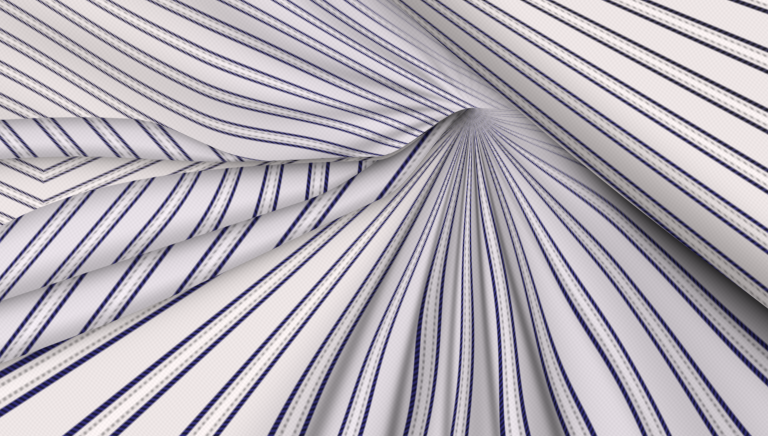
Reproduce this texture procedurally as a Shadertoy shader.

```glsl
// Striped cotton cloth gathered into radiating pleats beside a rolled bolt.
const vec2  APEX = vec2(1.083, 0.747);      // point where the pleats gather
const vec2  ROLL_VANISH = vec2(0.31, 1.48); // where the bolt stripes converge
const vec3  WARM  = vec3(0.93, 0.90, 0.90);
const vec3  LILAC = vec3(0.875, 0.85, 0.875);
const vec3  NAVY  = vec3(0.11, 0.10, 0.32);
const vec3  SLATE = vec3(0.27, 0.25, 0.36);
const vec3  BLACK = vec3(0.13, 0.12, 0.20);
const float PAIR_GAP = 0.18;                // stripe offset from group centre
const float STRIPE_HALF = 0.036;
const float FAN_DENSITY = 6.0;              // stripe groups per radian
const float SHADOW_WIDTH = 0.022;

// Soft band of half width h around zero.
float band(float x, float h, float w) {
    return 1.0 - smoothstep(h - w, h + w, abs(x));
}

// Cloth with paired twill stripes and a pale ribbed strip between them.
vec3 stripes(float u, float along, vec3 base, vec3 ink) {
    float w = max(fwidth(u), 0.001);
    float q = abs(fract(u) - 0.5);
    float line = mix(band(q - PAIR_GAP, STRIPE_HALF, w), 0.15, smoothstep(0.12, 0.4, w));
    float rib = band(q - 0.075, 0.018, w) * (0.6 + 0.4 * sin(along * 420.0));
    float centre = band(q, 0.05, w);
    vec3 c = base * (1.0 - 0.3 * rib) + 0.05 * centre;
    vec3 twill = ink * (1.0 + 0.45 * sin(along * 500.0 + u * 60.0));
    return mix(c, twill, line * 0.95);
}

// Places a layer where d is positive, shading what lies under its edge.
void lay(inout vec3 col, vec3 top, float d, float depth) {
    float px = 1.0 / iResolution.y;
    col *= 1.0 - depth * exp(min(d, 0.0) / SHADOW_WIDTH);
    col = mix(col, top, smoothstep(-px, px, d));
}

// Rounded light across a fold: t runs from lower to upper edge.
float foldLight(float t) {
    t = clamp(t, 0.0, 1.0);
    return 0.8 + 0.2 * smoothstep(0.0, 0.4, t) - 0.08 * smoothstep(0.65, 1.0, t);
}

vec3 fanCloth(vec2 p) {
    vec2 d = p - APEX;
    d.y -= 0.07 * smoothstep(0.0, 0.35, d.x);
    float r = length(d);
    float a = atan(d.x, -d.y);
    float pleated = smoothstep(-0.68, -0.4, a);
    float tight = 1.0 - smoothstep(0.2, 0.6, a);
    float bend = 0.016 * sin(9.0 * r + a * 8.0) + 0.014 * sin(a * 19.0 + 2.0 * r);
    vec3 base = mix(WARM, LILAC, pleated);
    float u = (a + bend * pleated * (0.3 + 0.7 * tight)) * FAN_DENSITY + 0.68;
    vec3 c = stripes(u, r, base, NAVY);
    // Broad pleats, then narrow creases that fade to the right
    float wave = 0.5 + 0.5 * sin(a * 23.0 + 1.5 * sin(a * 7.0) + r * 1.5);
    float crease = pow(0.5 + 0.5 * sin(a * 31.0 - r * 2.0 + 2.0 * sin(a * 5.0)), 9.0);
    float shade = (0.12 + 0.08 * tight) * wave + 0.32 * crease * tight;
    c *= 1.0 - pleated * shade * smoothstep(0.0, 0.12, r);
    return c * (1.0 - 0.25 * exp(-r * 11.0));
}

vec3 upperCloth(vec2 p) {
    vec2 d = p - APEX;
    float r = length(d);
    float a = atan(d.y, -d.x);
    // Stripes run parallel at the left and draw together at the gather
    float gather = mix(1.0, 0.5, smoothstep(0.45, 1.08, p.x));
    float centre = APEX.y + 0.55 * APEX.x;
    float across = centre + (p.y + 0.55 * p.x - centre) / gather;
    across += 0.009 * sin(p.x * 11.0 + p.y * 5.0);
    across += 0.012 * sin(a * 12.0) * exp(-r * 2.0) * smoothstep(0.05, 0.4, r);
    float near = smoothstep(0.25, 0.8, p.x);
    vec3 base = mix(WARM * 0.98, LILAC * 1.03, near);
    vec3 c = stripes(across / 0.073, p.x, base, mix(SLATE, NAVY, near));
    // Ridges running into the gather
    float ridge = 0.5 + 0.5 * sin(a * 21.0 + 2.0 * sin(r * 5.0));
    c *= 1.0 - 0.36 * ridge * ridge * exp(-r * 2.6) * smoothstep(0.0, 0.15, r);
    return c * (0.97 + 0.03 * sin(across * 24.0));
}

vec3 rollCloth(vec2 p, float height) {
    float slope = (ROLL_VANISH.y - p.y) / max(p.x - ROLL_VANISH.x, 0.05);
    vec3 c = stripes(slope / 0.095, p.x, WARM, mix(BLACK, NAVY, smoothstep(0.5, 0.75, slope)));
    return c * (0.68 + 0.32 * smoothstep(0.0, 0.24, height));
}

void mainImage(out vec4 fragColor, in vec2 fragCoord) {
    vec2 p = fragCoord / iResolution.y;
    float x = p.x, y = p.y;

    // Lower edges of the layers, front layers last
    float rise = 0.12 * smoothstep(0.86, 1.09, x);
    float lowFold  = 0.166 + 0.42 * x + 0.125 * smoothstep(0.88, 1.09, x) - 0.012 * sin(x * 5.0);
    float midFold  = 0.309 + 0.33 * x + 0.09 * smoothstep(0.7, 1.08, x);
    float flatEdge = 0.48 + 0.16 * (1.0 - exp(-3.5 * x)) + rise;
    float topFold  = 0.635 + 0.006 * sin(x * 9.0) + rise;
    float upperEdge = topFold + 0.09 * (1.0 - smoothstep(0.3, 0.62, x));
    float rollEdge = 1.0 - 0.82 * (x - 0.899) - 0.018 * sin((x - 0.899) * 3.6);
    float depth = 0.32 * (1.0 - smoothstep(1.05, 1.1, x));

    vec3 col = fanCloth(p);

    // Folds on the left, each with its own stripe direction
    float lean = mix(0.85, 0.1, smoothstep(0.3, 0.75, x));
    vec3 c = stripes((x - 0.75 * y) / 0.15 + 0.25, y, LILAC * 1.04, NAVY);
    lay(col, c * foldLight((y - lowFold) / max(midFold - lowFold, 0.03)), y - lowFold, depth);
    c = stripes((x - lean * (y - 0.5)) / 0.116 + 0.3, y, LILAC * 1.04, NAVY);
    lay(col, c * foldLight((y - midFold) / max(flatEdge - midFold, 0.03)), y - midFold, depth);
    c = stripes((y - 0.45 * abs(x - 0.1)) / 0.07, x, WARM, SLATE);
    lay(col, c, y - flatEdge, depth * 0.5);
    c = stripes((x + 0.9 * y) / 0.116, y, LILAC * 1.03, mix(SLATE, NAVY, 0.6));
    lay(col, c * foldLight((y - topFold) / max(upperEdge - topFold, 0.02)), y - topFold, depth);
    lay(col, upperCloth(p), y - upperEdge, depth * 0.7);

    // Plain margin, bolt, and the shadow it drops, deepest at the right
    float height = y - rollEdge;
    float margin = smoothstep(-0.1, -0.04, height) * (1.0 - smoothstep(1.2, 1.5, x));
    col = mix(col, LILAC * 0.9, 0.75 * margin);
    float reach = 0.02 + 0.07 * smoothstep(1.1, 1.77, x);
    col *= 1.0 - mix(0.2, 0.8, smoothstep(1.15, 1.5, x)) * exp(min(height, 0.0) / reach);
    lay(col, rollCloth(p, height), height, 0.12);

    // Fine woven grain
    col *= 1.0 + 0.02 * sin(x * 610.0 + 3.0 * sin(y * 47.0)) * sin(y * 570.0 + 2.0 * sin(x * 39.0));
    fragColor = vec4(clamp(col, 0.0, 1.0), 1.0);
}
```
